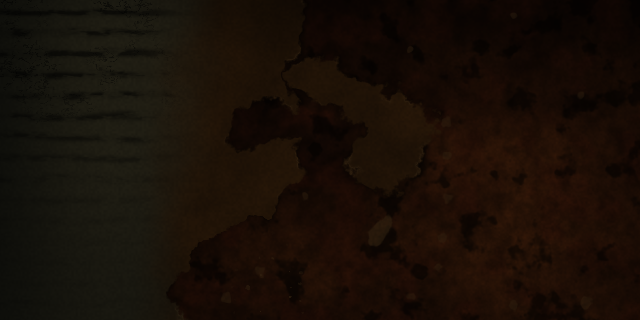
This texture is drawn by a Shadertoy shader. Its source:

```glsl
float hash(vec2 cell) {
    vec3 q = fract(vec3(cell.xyx) * vec3(0.1031, 0.1030, 0.0973));
    q += dot(q, q.yzx + 33.33);
    return fract((q.x + q.y) * q.z);
}

float valueNoise(vec2 p) {
    vec2 cell = floor(p);
    vec2 f = fract(p);
    f = f * f * (3.0 - 2.0 * f);
    float low = mix(hash(cell), hash(cell + vec2(1, 0)), f.x);
    float high = mix(hash(cell + vec2(0, 1)), hash(cell + vec2(1, 1)), f.x);
    return mix(low, high, f.y);
}

float fbm(vec2 p, int octaves) {
    float sum = 0.0, weight = 0.5, total = 0.0;
    for (int i = 0; i < octaves; i++) {
        sum += weight * valueNoise(p);
        total += weight;
        weight *= 0.55;
        p = mat2(1.6, 1.2, -1.2, 1.6) * p + 7.3;
    }
    return sum / total;
}

float capsule(vec2 p, vec2 a, vec2 b, float radius) {
    vec2 along = b - a;
    float t = clamp(dot(p - a, along) / dot(along, along), 0.0, 1.0);
    return length(p - a - along * t) - radius;
}

float glow(vec2 p, vec2 center, vec2 radii) {
    vec2 d = (p - center) / radii;
    return exp(-dot(d, d));
}

// Signed distance to the remaining paint, negative inside
float paintDistance(vec2 p) {
    float edge = mix(0.56, 0.91, smoothstep(0.15, 0.40, p.y));
    edge += 0.05 * smoothstep(0.85, 1.0, p.y);
    float paint = p.x - edge;
    float inlet = capsule(p, vec2(0.76, 0.60), vec2(0.95, 0.62), 0.055);
    paint = max(paint, -inlet);
    float arm = capsule(p, vec2(0.99, 0.77), vec2(1.20, 0.63), 0.07);
    float tongue = capsule(p, vec2(1.25, 0.61), vec2(1.21, 0.49), 0.10);
    return min(paint, min(arm, tongue));
}

// Dark, broken rows of scratches on the bare plaster
float streaks(vec2 p) {
    float drift = 0.022 * (fbm(p * vec2(5.0, 9.0), 3) - 0.5);
    float row = 0.5 + 0.5 * cos(6.2832 * (p.y + drift - 0.831) / 0.065);
    float broken = smoothstep(0.38, 0.68, fbm(p * vec2(17.0, 48.0), 4));
    float height = mix(0.12, 1.0, smoothstep(0.25, 0.85, p.y));
    return pow(row, 3.0) * (0.25 + broken) * height;
}

float scratches(vec2 p) {
    vec2 q = vec2(p.x + p.y * 0.7, p.y - p.x * 0.3) * vec2(38.0, 65.0);
    float ridge = abs(fbm(q, 3) - 0.5);
    float patches = smoothstep(0.45, 0.65, fbm(p * 9.0 + 4.0, 3));
    return (1.0 - smoothstep(0.0, 0.055, ridge)) * patches;
}

// Scattered flakes, one at most in each grid cell
float flakes(vec2 p, float density, float share) {
    vec2 cell = floor(p * density);
    vec2 center = 0.3 + 0.4 * vec2(hash(cell + 3.1), hash(cell + 8.7));
    float size = mix(0.06, 0.20, hash(cell + 5.9));
    float d = length(fract(p * density) - center);
    d += 0.20 * (fbm(p * density * 5.0, 2) - 0.5);
    return step(1.0 - share, hash(cell)) * (1.0 - smoothstep(size - 0.06, size, d));
}

vec3 plasterColor(vec2 p) {
    float light = smoothstep(-0.12, 0.36, p.x) * mix(0.62, 1.0, smoothstep(0.0, 0.6, p.y));
    light *= 1.0 - 0.35 * smoothstep(0.86, 1.05, p.y);
    vec3 color = mix(vec3(0.045, 0.047, 0.034), vec3(0.122, 0.113, 0.074), light);
    float mask = 1.0 - smoothstep(0.38, 0.66, p.x);
    color *= 1.0 - 0.58 * mask * min(streaks(p), 1.0);
    float upper = smoothstep(0.40, 0.90, p.y);
    return color * (1.0 - 0.55 * scratches(p) * upper * mask);
}

vec3 rustColor(vec2 p) {
    float mottled = fbm(p * 6.0 + 2.0, 5);
    float grain = fbm(p * 34.0, 4);
    float light = 0.85 * glow(p, vec2(1.62, 0.30), vec2(0.52, 0.36));
    light += 0.45 * glow(p, vec2(0.95, 0.12), vec2(0.42, 0.22));
    light += 0.30 * glow(p, vec2(1.65, 0.62), vec2(0.38, 0.16));
    light = clamp(light + 0.8 * (mottled - 0.48), 0.0, 1.0);
    vec3 color = mix(vec3(0.058, 0.024, 0.010), vec3(0.155, 0.072, 0.024), light);
    color = mix(color, vec3(0.125, 0.042, 0.018), 0.4 * smoothstep(0.45, 0.7, fbm(p * 11.0, 3)));
    color *= 0.65 + 0.7 * grain;
    float pits = smoothstep(0.60, 0.74, fbm(p * 13.0 + 9.0, 4));
    return color * (1.0 - 0.55 * pits) * (1.0 - 0.30 * smoothstep(0.72, 1.0, p.y));
}

void mainImage(out vec4 fragColor, in vec2 fragCoord) {
    vec2 p = fragCoord / iResolution.y;
    p.x *= 2.0 * iResolution.y / iResolution.x;
    vec2 jag = vec2(fbm(p * 13.0, 5), fbm(p * 13.0 + 31.0, 5)) - 0.5;
    float d = paintDistance(p + 0.13 * jag);
    float soft = 0.004 + 1.0 / iResolution.y;

    // Plaster stained into ochre paint
    float stain = smoothstep(0.46, 0.74, p.x + 0.16 * (fbm(p * 5.0, 4) - 0.5) + 0.10 * (1.0 - p.y));
    vec3 ochre = vec3(0.125, 0.073, 0.025) * (0.75 + 0.5 * fbm(p * 8.0, 4));
    ochre *= 1.0 - 0.35 * smoothstep(0.72, 1.0, p.y) - 0.15 * smoothstep(0.3, 0.0, p.y);
    vec3 paint = mix(plasterColor(p), ochre, stain);

    // Peeled edge with a shadow on the rust and a pale lip
    vec3 rust = rustColor(p);
    rust *= 1.0 - 0.55 * exp(-max(d, 0.0) / 0.014) * smoothstep(0.3, 0.6, fbm(p * 14.0, 2));
    float lip = exp(-abs(d + 0.006) / 0.004) * smoothstep(0.5, 0.7, fbm(p * 12.0 + 5.0, 3));
    paint += 0.05 * lip * vec3(1.0, 0.85, 0.55);
    float rusted = smoothstep(-soft, soft, d);
    vec3 color = mix(paint, rust, rusted);

    // Loose chips, with a denser cluster near the base
    float cluster = glow(p, vec2(0.85, 0.09), vec2(0.09, 0.12));
    float chips = flakes(p, 9.0, 0.10) * 0.4 + flakes(p + 0.37, 24.0, 0.45) * cluster;
    chips += 0.6 * (1.0 - smoothstep(0.0, 0.008, capsule(p + 0.04 * jag, vec2(1.17, 0.26), vec2(1.21, 0.30), 0.018)));
    color = mix(color, vec3(0.19, 0.13, 0.06), clamp(chips, 0.0, 0.75) * rusted);

    color *= 0.92 + 0.16 * valueNoise(p * 150.0);
    color *= 1.0 - 0.25 * smoothstep(1.75, 2.05, p.x) * smoothstep(0.3, 0.9, p.y);
    fragColor = vec4(color, 1.0);
}
```
